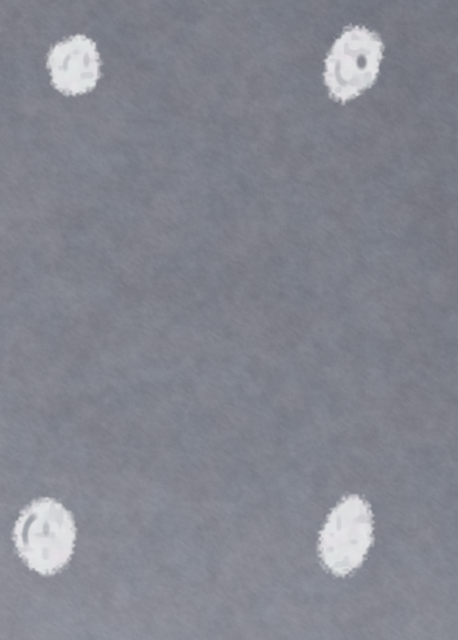
A Shadertoy shader for this pattern:

```glsl
// Four hand-scribbled chalk-white dots, two across and two down, on grey felt.
// A loop places the dots on a slightly skewed lattice; each is a wobbly tilted
// ellipse with gaps left by the scribble. Layered value noise makes the felt.

float hash(vec2 p) {
    vec3 h = fract(vec3(p.xyx) * 0.1031);
    h += dot(h, h.yzx + 33.33);
    return fract((h.x + h.y) * h.z);
}

float noise(vec2 p) {
    vec2 cell = floor(p), f = fract(p);
    f = f * f * (3.0 - 2.0 * f);
    return mix(mix(hash(cell), hash(cell + vec2(1, 0)), f.x),
               mix(hash(cell + vec2(0, 1)), hash(cell + vec2(1, 1)), f.x), f.y);
}

float fbm(vec2 p) {
    float sum = 0.0, gain = 0.5;
    for (int i = 0; i < 4; i++) {
        sum += gain * noise(p);
        p = mat2(0.8, 0.6, -0.6, 0.8) * p * 2.03 + 17.0;
        gain *= 0.5;
    }
    return sum / 0.9375;
}

// Grey felt, lighter toward the lower left, with mottling and short fibres
vec3 felt(vec2 p) {
    float light = 0.515 - 0.035 * (p.x - 0.36) - 0.035 * (p.y - 0.5);
    light += 0.025 * smoothstep(0.3, 0.0, p.y);
    light += 0.035 * (fbm(p * 9.0) - 0.5) + 0.055 * (fbm(p * 48.0 + 5.0) - 0.5);
    vec2 slant = mat2(0.8, 0.6, -0.6, 0.8) * p;
    light += 0.026 * (noise(slant * vec2(110, 230)) - 0.5);
    light += 0.016 * (noise(p * 340.0) - 0.5);
    float warmth = fbm(p * 24.0 + 40.0) - 0.5;
    return light + vec3(-0.018, -0.008, 0.030) + warmth * vec3(0.024, -0.004, -0.012);
}

// Coverage of one dot; i counts from lower left, across, then up
float scribbledDot(vec2 p, int i, float blur) {
    float col = float(i % 2), row = float(i / 2);
    vec2 centre = vec2(0.068 + 0.474 * col + 0.049 * row - 0.040 * col * row,
                       0.162 + 0.002 * col + 0.736 * row);
    vec2 v = p - centre;
    if (dot(v, v) > 0.01) return 0.0;

    // Outline
    float tilt = vec4(-0.10, 0.24, 0.05, 0.42)[i];
    vec2 radius = vec2(vec4(0.048, 0.040, 0.042, 0.040)[i],
                       vec4(0.058, 0.059, 0.047, 0.060)[i]);
    float c = cos(tilt), s = sin(tilt);
    vec2 q = mat2(c, s, -s, c) * v / radius;
    float len = length(q);
    vec2 dir = q / max(len, 0.001);
    float wobble = 0.20 * (noise(dir * 1.6 + float(i) * 7.3 + 10.0) - 0.5);
    float fuzz = 0.007 * (noise(p * 190.0) - 0.5);
    float edge = (len - 1.0 - wobble) * radius.x + fuzz;
    float cover = 1.0 - smoothstep(-0.006 - blur, 0.005 + blur, edge);

    // Small gap beside the middle
    vec2 gapAt = vec2(0.004 + 0.014 * row - 0.004 * col * row,
                      0.012 - 0.004 * row - 0.005 * col * row);
    vec2 gapSize = vec2(vec4(0.007, 0.006, 0.006, 0.010)[i], 0.014);
    float gap = 1.0 - smoothstep(0.35, 1.15, length((v - gapAt) / gapSize));
    cover *= 1.0 - gap * vec4(0.38, 0.0, 0.30, 0.88)[i];

    // Curved gap between two turns of the stroke
    float aim = vec4(2.65, 0.0, 2.9, 4.1)[i];
    float turn = vec4(0.60, 0.5, 0.36, 0.55)[i];
    float arc = 1.0 - smoothstep(0.03, 0.15, abs(len - turn));
    arc *= smoothstep(0.55, 0.92, dot(dir, vec2(cos(aim), sin(aim))));
    return cover * (1.0 - arc * vec4(0.72, 0.0, 0.28, 0.34)[i]);
}

void mainImage(out vec4 fragColor, in vec2 fragCoord) {
    vec2 p = fragCoord / iResolution.y;
    float blur = 0.5 / iResolution.y;
    vec3 color = felt(p);

    // Chalk over felt, thinner in patches
    vec3 chalk = vec3(0.875, 0.875, 0.885) + 0.07 * (fbm(p * 60.0) - 0.5);
    chalk += vec3(0.03, -0.01, 0.01) * (noise(p * 45.0 + 9.0) - 0.5);
    for (int i = 0; i < 4; i++) {
        float cover = scribbledDot(p, i, blur);
        cover *= 1.0 - 0.16 * smoothstep(0.55, 0.85, noise(p * 85.0 + 3.0));
        color = mix(color, chalk, cover);
    }
    fragColor = vec4(color, 1.0);
}
```
